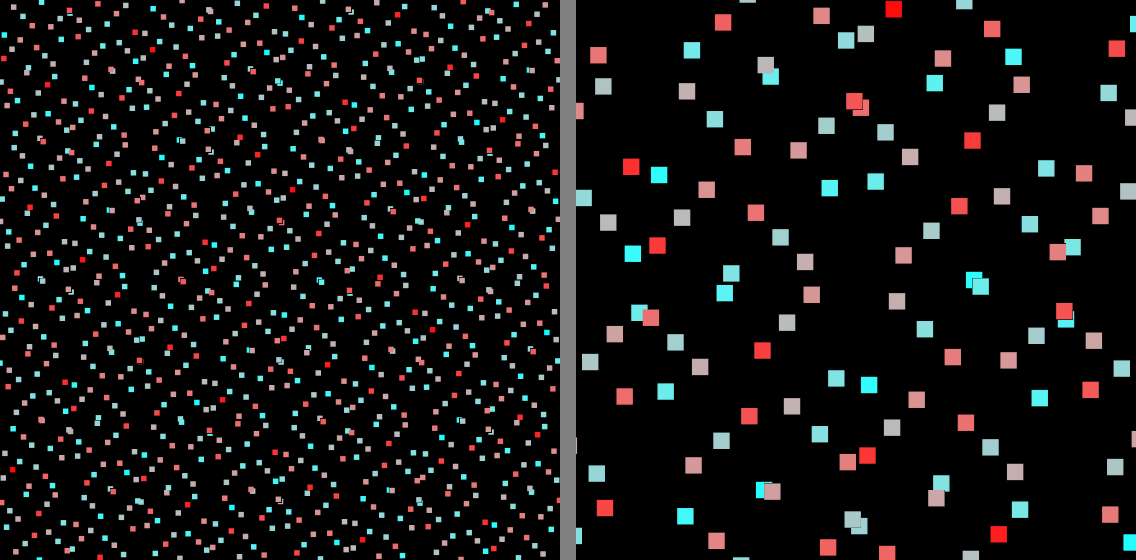
Left, the full canvas; right, a detail of the centre.
A WebGL 2 fragment shader for this pattern:

```glsl
#version 300 es
precision highp float;
// Small squares at the 1024 points of a scrambled two-dimensional Sobol net,
// coloured from red to cyan by their index. Each of the 32 x 32 cells holds
// exactly one point, so the index is solved from the cell instead of searched.

uniform vec2 u_resolution;
out vec4 outColor;

const int CELLS = 32;
const float POINTS = 1024.0;
const float HALF_SIDE = 2.5 / 512.0;
const uvec2 SCRAMBLE = uvec2(23u, 165u);
const vec3 RED = vec3(1.0, 0.0, 0.0);
const vec3 CYAN = vec3(0.0, 1.0, 1.0);

// High index bits that flip each single bit of the cell row
const uint ROW_TO_INDEX[5] = uint[5](544u, 960u, 864u, 768u, 256u);

uint reverseBits(uint value, int count) {
  uint reversed = 0u;
  for (int i = 0; i < count; i++) {
    reversed = (reversed << 1) | (value & 1u);
    value >>= 1;
  }
  return reversed;
}

// Second Sobol dimension, 10 bits; directions follow Pascal's triangle mod 2
uint sobolSecond(uint index) {
  uint result = 0u;
  uint direction = 512u;
  for (int i = 0; i < 10; i++) {
    if ((index & 1u) == 1u) result ^= direction;
    direction ^= direction >> 1;
    index >>= 1;
  }
  return result;
}

vec2 netPoint(uint index) {
  uvec2 bits = uvec2(reverseBits(index, 10), sobolSecond(index)) ^ SCRAMBLE;
  return vec2(bits) / POINTS;
}

// Index of the only point inside a cell
uint indexInCell(uvec2 cell) {
  uint index = reverseBits(cell.x, 5);
  uint rowChange = cell.y ^ ((sobolSecond(index) ^ SCRAMBLE.y) >> 5);
  for (int i = 0; i < 5; i++) {
    if (((rowChange >> i) & 1u) == 1u) index ^= ROW_TO_INDEX[i];
  }
  return index;
}

float squareCoverage(vec2 offset, float halfSide, vec2 pixel) {
  vec2 c = clamp((halfSide - abs(offset)) / pixel + 0.5, 0.0, 1.0);
  return c.x * c.y;
}

// Red to cyan, blended in linear light
vec3 indexColor(uint index) {
  float t = (float(index) + 0.5) / POINTS;
  return pow(mix(RED, CYAN, t), vec3(1.0 / 2.2));
}

void main() {
  vec2 pixel = 1.0 / u_resolution;
  vec2 uv = gl_FragCoord.xy * pixel;
  ivec2 home = ivec2(floor(uv * float(CELLS)));
  vec3 color = vec3(0.0);
  uint front = 1024u;

  // Neighbouring cells; the lower index lies in front
  for (int dy = -1; dy <= 1; dy++) {
    for (int dx = -1; dx <= 1; dx++) {
      ivec2 cell = home + ivec2(dx, dy);
      if (any(lessThan(cell, ivec2(0))) || any(greaterThanEqual(cell, ivec2(CELLS)))) continue;
      uint index = indexInCell(uvec2(cell));
      float coverage = squareCoverage(uv - netPoint(index), HALF_SIDE, pixel);
      if (coverage > 0.0 && index < front) {
        color = mix(color, indexColor(index), coverage);
        front = index;
      }
    }
  }
  outColor = vec4(color, 1.0);
}
```
